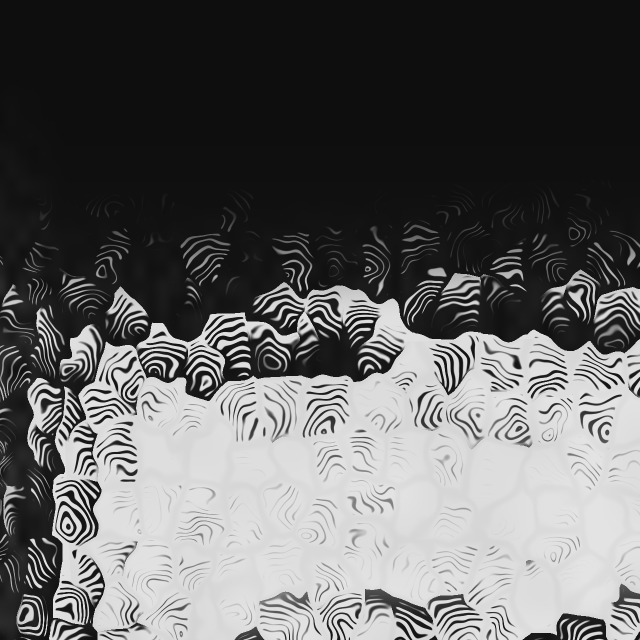
Reproduce this texture procedurally as a WebGL 1 fragment shader.

```glsl
precision highp float;
uniform vec2 u_resolution;

const vec2 CELLS = vec2(14.5, 12.5);   // pebbles across the canvas
const float JITTER = 0.78;
const float LEFT_SQUEEZE = 0.075;      // narrows pebbles near the left side
const float LENS = 1.5;                // inverted magnification in a pebble
const float RIDGE_PERIOD = 0.0115;
const float RIDGE_MIN = 0.045;
const float RIDGE_MAX = 0.155;
const float LIGHT_TOP = 0.452;
const float LIGHT_LEFT = 0.098;
const vec2 TONE_RANGE = vec2(-0.095, 0.092);
const float PAPER = 0.875;
const float INK = 0.066;

vec2 hash2(vec2 p) {
  vec3 h = fract(vec3(p.xyx) * vec3(0.1031, 0.1030, 0.0973));
  h += dot(h, h.yzx + 33.33);
  return fract((h.xx + h.yz) * h.zy);
}

float noise(vec2 p) {
  vec2 i = floor(p), f = fract(p);
  f = f * f * (3.0 - 2.0 * f);
  float low = mix(hash2(i).x, hash2(i + vec2(1.0, 0.0)).x, f.x);
  float high = mix(hash2(i + vec2(0.0, 1.0)).x, hash2(i + vec2(1.0)).x, f.x);
  return mix(low, high, f.y);
}

// Signed depth into the lit area: positive inside, negative in the dark
float lightDepth(vec2 p) {
  float top = LIGHT_TOP + 0.022 * p.x - p.y;
  float left = (p.x - LIGHT_LEFT - 0.04 * (0.4 - p.y)) * 0.95;
  float bottom = 0.035 + 1.6 * p.y + 0.1 * (1.0 - smoothstep(0.35, 0.55, p.x));
  return min(min(top, left), bottom);
}

// Nearest pebble: xy = offset from its centre, z = border gap; id is its cell
vec3 pebble(vec2 g, out vec2 id) {
  vec2 base = floor(g);
  vec2 offset = vec2(0.0);
  float nearest = 9.0, second = 9.0;
  id = base;
  for (int j = -1; j <= 1; j++) {
    for (int i = -1; i <= 1; i++) {
      vec2 cell = base + vec2(float(i), float(j));
      vec2 centre = cell + 0.5 + JITTER * (hash2(cell + 17.0) - 0.5);
      vec2 q = g - centre;
      float d = length(q);
      if (d < nearest) {
        second = nearest;
        nearest = d;
        offset = q;
        id = cell;
      } else {
        second = min(second, d);
      }
    }
  }
  return vec3(offset, second - nearest);
}

float shade(vec2 p) {
  // Pebble layout with wavy borders
  vec2 wobble = vec2(noise(p * 34.0), noise(p * 34.0 + 50.0)) - 0.5;
  vec2 s = p + 0.022 * wobble;
  s.x += LEFT_SQUEEZE * (1.0 - exp(-max(s.x, -0.1) / 0.09));
  vec2 id;
  vec3 cell = pebble(s * CELLS + 40.0, id);
  vec2 q = cell.xy / CELLS;
  vec2 rnd = hash2(id + 5.0);
  vec2 rnd2 = hash2(id + 91.0);
  float inner = smoothstep(0.03, 0.26, cell.z);

  // Each pebble shows the surrounding light upside down
  float depth = lightDepth(p);
  float lensed = lightDepth(p - q * (1.0 + LENS));
  float tone = clamp(lensed, TONE_RANGE.x, TONE_RANGE.y);
  tone += 0.025 * (rnd2.x - 0.5);

  // Curved ridges around a focus outside the pebble
  float angle = (rnd.x - 0.5) * 2.4 - 1.57;
  vec2 focus = vec2(cos(angle), sin(angle)) * mix(0.025, 0.06, rnd.y);
  float phase = length(q - focus) / RIDGE_PERIOD + 1.1 * noise(p * 48.0 + rnd * 20.0);
  float ridge = sin(6.2832 * phase);
  float patchiness = 0.5 + 0.8 * noise(p * 42.0 + 9.0);
  float strength = mix(RIDGE_MIN, RIDGE_MAX, rnd2.y) * patchiness;
  strength *= mix(1.0, 0.78, smoothstep(0.08, 0.2, depth));
  tone += ridge * strength * inner;

  // Tone limits: faint strokes far inside the light, dim glints far above it
  float fade = smoothstep(-0.29, -0.03, depth);
  float relief = noise(p * vec2(55.0, 38.0));
  float bright = PAPER * fade + 0.035 * (noise(p * 13.0) - 0.5) * fade;
  bright -= 0.025 * (1.0 - inner) * step(0.0, depth);
  float dark = INK - 0.012 * smoothstep(0.6, 0.85, p.y);
  dark += 0.05 * relief * smoothstep(-0.25, -0.05, depth);
  dark += 0.07 * relief * (1.0 - smoothstep(0.01, 0.11, p.x)) * (1.0 - smoothstep(0.5, 0.95, p.y));
  dark = mix(dark, 0.5, smoothstep(0.06, 0.25, depth));
  float softness = 0.012 + 0.026 * inner;
  return mix(dark, max(bright, dark), smoothstep(-softness, softness, tone));
}

void main() {
  // Four samples smooth the pebble borders
  float value = 0.0;
  for (int j = 0; j < 2; j++) {
    for (int i = 0; i < 2; i++) {
      vec2 shift = vec2(float(i), float(j)) * 0.5 - 0.25;
      value += 0.25 * shade((gl_FragCoord.xy + shift) / u_resolution);
    }
  }
  gl_FragColor = vec4(vec3(value), 1.0);
}
```
